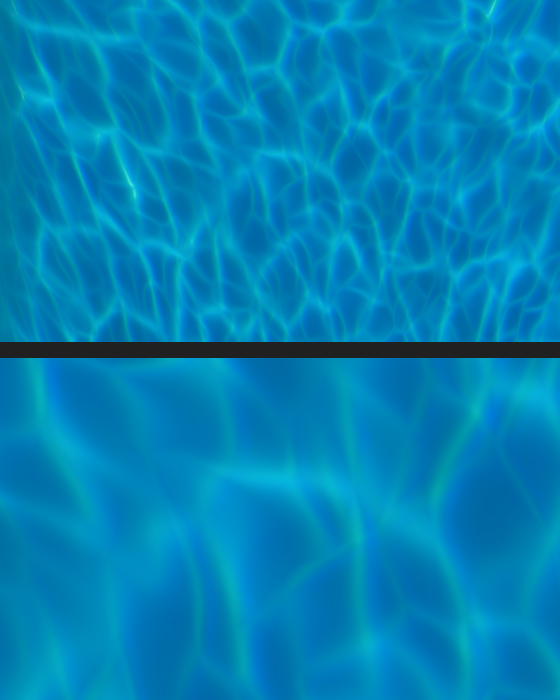
Top: the whole. Bottom: its middle third, enlarged.
Give the GLSL for this texture, as a WebGL 1 fragment shader.

```glsl
precision highp float;
// Sunlit pool water: soft, slightly dispersed caustic webs over deep blue.
uniform vec2 u_resolution;

const vec3 DEEP_BLUE = vec3(0.0, 0.392, 0.622);
const vec3 LIGHT_GAIN = vec3(0.0, 0.292, 0.205);
const vec3 WALL_TEAL = vec3(0.0, 0.44, 0.60);
const vec3 GLINT = vec3(0.45, 0.22, 0.02);
const vec2 DISPERSION = vec2(0.013, -0.004);

vec2 hash2(vec2 cell) {
  vec2 q = vec2(dot(cell, vec2(127.1, 311.7)), dot(cell, vec2(269.5, 183.3)));
  return fract(sin(q) * 43758.55);
}

// Slow layered sines, roughly -1 to 1
float swell(vec2 p, float phase) {
  return 0.45 * sin(dot(p, vec2(5.1, 3.7)) + phase)
       + 0.35 * sin(dot(p, vec2(-7.3, 8.9)) + phase * 2.3)
       + 0.20 * sin(dot(p, vec2(15.7, 11.3)) + phase * 3.1);
}

// Bends straight cell borders into ripples
vec2 ripple(vec2 p, float scale, float amount) {
  return p + amount * vec2(swell(p * scale, 1.3), swell(p.yx * scale, 4.1));
}

// Bright smooth web along the borders of cellular noise
float web(vec2 p, float width) {
  vec2 base = floor(p);
  float nearest = 8.0;
  float second = 8.0;
  for (int j = -1; j <= 1; j++) {
    for (int i = -1; i <= 1; i++) {
      vec2 cell = base + vec2(float(i), float(j));
      float d = length(cell + 0.08 + 0.84 * hash2(cell) - p);
      second = min(second, max(nearest, d));
      nearest = min(nearest, d);
    }
  }
  float border = (second - nearest) / width;
  return 1.0 / (1.0 + border * border);
}

// Leans cells down to the right, easing upright across the pool,
// and squeezes them at the wall
vec2 slant(vec2 p, float across) {
  float lean = mix(0.48, -0.28, across);
  float squeeze = 0.10 * exp(-max(p.x, 0.0) / 0.08);
  float fall = (0.38 - 0.15 * p.x) * p.x;
  return vec2(p.x + lean * (p.y - 0.5) - squeeze, p.y + fall);
}

// Broad web, fine web and a faint cloudy glow
float caustics(vec2 p, float across) {
  vec2 q = slant(p, across);
  vec2 broadPos = ripple(ripple(q, 1.5, 0.03), 4.0, 0.010);
  vec2 finePos = ripple(ripple(q, 2.1, 0.04), 5.0, 0.012);
  float broad = web(broadPos * vec2(8.2, 4.3) + 3.0, 0.17);
  float fine = web(finePos * vec2(14.0, 8.2) + 17.0, 0.25);
  float patches = swell(p * 1.7, 2.0) + 0.5 * swell(p.yx * 3.6, 0.4);
  float broadPower = mix(0.68, 0.46, across) * (1.0 + 0.42 * patches);
  float finePower = mix(0.24, 0.42, across) * (1.0 + 0.60 * swell(p * 2.6, 5.2));
  return broad * broadPower + fine * finePower + 0.06 * swell(p * 1.4, 0.6) + 0.02;
}

void main() {
  vec2 p = gl_FragCoord.xy / u_resolution.y;
  float across = gl_FragCoord.x / u_resolution.x;

  // Green and blue light land slightly apart
  float greenLight = caustics(p, across);
  float blueLight = caustics(p - DISPERSION, across);
  vec3 light = vec3(0.0, greenLight, blueLight);

  // The shaded wall at the left swallows most of the light
  float open = smoothstep(0.0, 0.13, p.x + 0.012 * swell(p, 3.0));
  vec3 color = mix(WALL_TEAL, DEEP_BLUE, open);
  color += LIGHT_GAIN * light * mix(0.22, 1.0, open);

  // Drifting blue tint and rare warm glints
  color.b += open * (0.026 * swell(p * 2.4, 7.0) + 0.028 * across);
  color.r += 0.02 * smoothstep(0.6, 1.0, greenLight) * open;
  color += GLINT * smoothstep(1.08, 1.40, greenLight) * open;
  gl_FragColor = vec4(clamp(color, 0.0, 1.0), 1.0);
}
```
